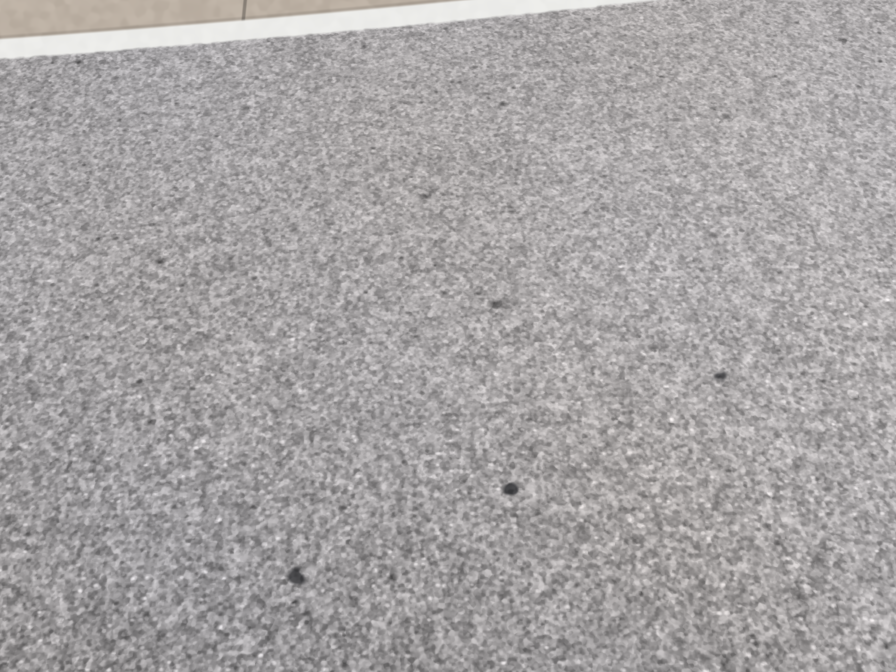
Give the GLSL for this texture, as a Shadertoy shader.

```glsl
// Grey asphalt seen at a slant: soft cellular grains on a receding ground
// plane, pale flecks, dark pits and a few tar stains, with a painted edge
// line and a strip of jointed concrete across the upper left corner.

#define GRAIN_SIZE 0.0074
#define GRAIN_CONTRAST 0.28
#define GRIT_CONTRAST 0.19
#define GRAIN_SHARPNESS 5.0
#define HORIZON 2.8
#define LINE_WIDTH 0.030
#define JOINT_X 0.365
#define EDGE_BLUR 0.0026
#define TAR_COLOR vec3(0.25, 0.25, 0.26)
#define PAINT_COLOR vec3(0.925, 0.925, 0.915)
#define CONCRETE_COLOR vec3(0.735, 0.690, 0.640)

vec3 hash3(vec2 p) {
    vec3 q = fract(p.xyx * vec3(0.1031, 0.1030, 0.0973));
    q += dot(q, q.yxz + 33.33);
    return fract((q.xxy + q.yzz) * q.zyx);
}

// Soft cellular noise: every grain has its own tone, blended at the borders.
float grains(vec2 p) {
    vec2 cell = floor(p);
    float total = 0.0, weight = 0.0;
    for (int j = -1; j <= 1; j++)
    for (int i = -1; i <= 1; i++) {
        vec2 id = cell + vec2(i, j);
        vec3 h = hash3(id + 500.0);
        vec2 d = id + h.xy - p;
        float w = exp(-GRAIN_SHARPNESS * dot(d, d));
        total += w * h.z;
        weight += w;
    }
    return total / max(weight, 1e-5);
}

// Sparse round spots; share is the fraction of cells that hold one.
float spots(vec2 p, float share, float radius) {
    vec3 h = hash3(floor(p) + 800.0);
    vec2 center = 0.35 + 0.3 * h.xy;
    float r = radius * (0.6 + 0.4 * h.x);
    float d = length((fract(p) - center) * vec2(0.85, 1.1));
    return step(h.z, share) * (1.0 - smoothstep(r * 0.2, r * 1.3, d));
}

// Broad uneven shade from layered sines.
float broadShade(vec2 p) {
    return sin(p.x * 5.1 + 2.3 * sin(p.y * 3.7)) * 0.5
         + sin(p.y * 8.3 - p.x * 6.2 + 1.4) * 0.3
         + sin(p.x * 15.0 + p.y * 11.0) * 0.2;
}

// Three stains on a gently bending row, shrinking with distance.
float tarStains(vec2 p, float wobble) {
    float mask = 0.0;
    for (int k = 0; k < 3; k++) {
        float i = float(k);
        vec2 center = vec2(0.443 + 0.313 * i, 0.141 + 0.128 * i + 0.022 * i * (i - 1.0));
        float r = 0.0145 - 0.0025 * i;
        float d = length((p - center) * vec2(0.9, 1.1)) + (wobble - 0.5) * r * 0.9;
        mask = max(mask, 1.0 - smoothstep(r - 0.005, r + 0.002, d));
    }
    return mask;
}

vec3 asphalt(vec2 p) {
    float depth = HORIZON / (HORIZON - p.y);
    vec2 ground = vec2((p.x - 0.667) * depth, HORIZON * depth) / GRAIN_SIZE;

    float grain = grains(ground) - 0.5;
    float grit = grains(ground.yx * 1.55 + 19.0) - 0.5;
    float coarse = grains(ground / 2.6 + 37.0) - 0.5;
    float nearness = mix(1.0, 0.66, p.y);

    float tone = 0.585 + 0.18 * p.y - 0.11 * p.y * p.y + 0.04 * (p.x - 0.667);
    tone += 0.010 * broadShade(p);
    tone += nearness * (GRAIN_CONTRAST * grain + GRIT_CONTRAST * grit) + 0.08 * coarse;
    tone += 0.20 * spots(ground / 1.5 + 11.0, 0.06, 0.45) * mix(1.0, 0.2, p.y);
    tone -= 0.14 * spots(ground / 2.2 + 71.0, 0.035, 0.42);
    tone -= 0.24 * spots(ground / 4.5 + 23.0, 0.005, 0.34);

    // Faint warm and violet drifts over neutral grey
    float warm = broadShade(p * 0.8 + 1.7);
    vec3 color = tone * (vec3(1.012, 0.994, 0.998) + 0.008 * warm * vec3(1.0, 0.2, -1.2));
    return mix(color, TAR_COLOR + 0.12 * grain, 0.92 * tarStains(p, coarse + 0.5));
}

vec3 scene(vec2 p) {
    float lineEdge = 0.912 + 0.07 * p.x + 0.02 * p.x * p.x;
    float above = p.y - lineEdge;
    vec3 color = asphalt(p);

    // Painted line
    float mottle = grains(p / 0.012) - 0.5;
    float paint = smoothstep(-EDGE_BLUR, EDGE_BLUR, above + 0.002 * mottle);
    color = mix(color, PAINT_COLOR + 0.02 * mottle, paint);

    // Concrete with a seam along the paint and one joint
    float past = above - LINE_WIDTH;
    vec3 concrete = CONCRETE_COLOR + 0.05 * mottle;
    float joint = abs(p.x - JOINT_X - 0.1 * (p.y - 1.0));
    concrete *= 1.0 - 0.28 * (1.0 - smoothstep(0.001, 0.004, joint));
    concrete *= 1.0 - 0.10 * (1.0 - smoothstep(0.001, 0.005, abs(past - 0.002)));
    return mix(color, concrete, smoothstep(-EDGE_BLUR, EDGE_BLUR, past));
}

void mainImage(out vec4 fragColor, in vec2 fragCoord) {
    // Four samples per pixel smooth the far grains
    vec3 color = vec3(0.0);
    for (int s = 0; s < 4; s++) {
        vec2 offset = vec2(s % 2, s / 2) * 0.6 - 0.3;
        color += scene((fragCoord + offset) / iResolution.y);
    }
    fragColor = vec4(clamp(color * 0.25, 0.0, 1.0), 1.0);
}
```
